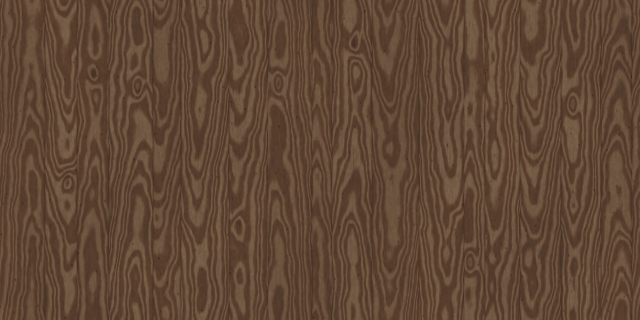
Give the GLSL for this texture, as a WebGL 2 fragment shader.

```glsl
#version 300 es
precision highp float;

uniform vec2 u_resolution;
out vec4 fragColor;

const float PLANK_WIDTH = 0.118;
const float RING_DENSITY = 38.0;
const vec3 DARK_BROWN = vec3(0.318, 0.232, 0.174);
const vec3 RED_BROWN = vec3(0.366, 0.247, 0.176);
const vec3 TAN = vec3(0.415, 0.315, 0.237);
const vec3 PALE_TAN = vec3(0.458, 0.364, 0.276);

float hash(vec2 p) {
    vec3 q = fract(p.xyx * vec3(0.1031, 0.1030, 0.0973));
    q += dot(q, q.yzx + 33.33);
    return fract((q.x + q.y) * q.z);
}

// Layered, rotated sines, roughly in -1..1
float waves(vec2 p, float seed) {
    float sum = 0.0;
    float amp = 0.5;
    for (int i = 0; i < 4; i++) {
        sum += amp * sin(p.x + seed + 1.7 * sin(p.y + seed * 1.3));
        p = mat2(1.5, 1.1, -1.1, 1.5) * p;
        amp *= 0.55;
        seed += 2.4;
    }
    return sum;
}

// Cellular noise: distance to the nearest point and its random id
vec2 cellular(vec2 p) {
    vec2 base = floor(p);
    vec2 nearest = vec2(9.0, 0.0);
    for (int y = -1; y <= 1; y++) {
        for (int x = -1; x <= 1; x++) {
            vec2 cell = base + vec2(x, y);
            vec2 point = cell + vec2(hash(cell), hash(cell + 71.7));
            float d = distance(p, point);
            if (d < nearest.x) nearest = vec2(d, hash(cell + 19.3));
        }
    }
    return nearest;
}

float plankEdge(float id) {
    return (id + 0.6 * (hash(vec2(id, 3.0)) - 0.5)) * PLANK_WIDTH;
}

float plankId(float x) {
    float id = floor(x / PLANK_WIDTH);
    if (x < plankEdge(id)) return id - 1.0;
    return x > plankEdge(id + 1.0) ? id + 1.0 : id;
}

// Strength of the knot that some planks carry
float knot(vec2 p, float id, float centre) {
    vec2 offset = p - vec2(centre, 0.1 + 0.8 * hash(vec2(id, 11.0)));
    offset.y *= 0.45;
    float present = step(hash(vec2(id, 12.0)), 0.4);
    return present * exp(-dot(offset, offset) / 0.00035);
}

// Growth-ring coordinate: nested arches in the middle, straight grain outside
float rings(vec2 p, float id, float centre, float knotAmount) {
    float seed = 6.283 * hash(vec2(id, 5.0));
    float slope = mix(0.08, 0.3, hash(vec2(id, 6.0)));
    slope *= hash(vec2(id, 7.0)) < 0.6 ? 1.0 : -1.0;
    float roundness = mix(0.006, 0.024, hash(vec2(id, 8.0)));

    float u = p.x - centre + 0.008 * waves(vec2(p.y * 7.0, p.x * 5.0), seed);
    float arch = sqrt(u * u + roundness * roundness) + 6.0 * u * u;
    float rise = slope * p.y + 0.028 * waves(p.yx * vec2(9.0, 14.0), seed + 2.0);
    float s = RING_DENSITY * (arch + rise) + seed;
    s += 0.09 * waves(p * vec2(90.0, 24.0), seed + 4.0);
    s += 0.22 * sin(s * 2.3 + seed);
    return s + 2.6 * knotAmount;
}

void main() {
    vec2 p = gl_FragCoord.xy / u_resolution.y;
    float pixel = 1.0 / u_resolution.y;

    // Plank layout
    float id = plankId(p.x);
    float left = plankEdge(id);
    float right = plankEdge(id + 1.0);
    float centre = mix(left, right, mix(0.2, 0.8, hash(vec2(id, 9.0))));
    float knotAmount = knot(p, id, centre);

    // Ring bands: crisp on one side, soft on the other
    float s = rings(p, id, centre, knotAmount);
    float blur = min(fwidth(s), 0.35);
    float f = fract(s);
    float band = smoothstep(0.0, 0.1 + blur, f);
    band *= 1.0 - smoothstep(0.46 - 0.5 * blur, 0.64 + 0.5 * blur, f);

    // Colour drift across planks and along the grain
    float drift = 0.5 + 0.5 * waves(p * vec2(9.0, 5.0), 1.0);
    float red = (1.0 - smoothstep(0.55, 0.95, f)) * 0.5 + 0.7 * drift - 0.1;
    vec3 dark = mix(DARK_BROWN, RED_BROWN, clamp(red, 0.0, 1.0));
    float pale = 0.6 * drift + 0.5 * hash(vec2(id, 10.0));
    vec3 light = mix(TAN, PALE_TAN, clamp(pale, 0.0, 1.0));
    vec3 color = mix(dark, light, band);

    // Long fibres, fine grain and sparse pores
    vec2 fibre = cellular(p * vec2(170.0, 26.0));
    vec2 grain = cellular(p * vec2(150.0, 95.0));
    vec2 pore = cellular(p * vec2(34.0, 22.0));
    color *= 1.0 + 0.07 * (fibre.y - 0.5) + 0.07 * (grain.y - 0.5);
    float poreMask = (1.0 - smoothstep(0.04, 0.13, pore.x)) * step(0.86, pore.y);
    color *= 1.0 - 0.2 * poreMask;

    // Knot core and soft plank seams
    color *= 1.0 - 0.16 * smoothstep(0.7, 1.0, knotAmount);
    float seam = min(p.x - left, right - p.x);
    color *= 1.0 - 0.13 * (1.0 - smoothstep(0.0, 0.003 + pixel, seam));

    fragColor = vec4(color, 1.0);
}
```
